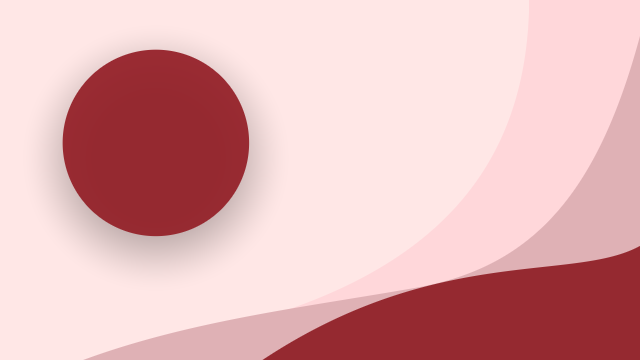
This background is drawn by a WebGL 1 fragment shader. Its source:

```glsl
precision highp float;
// A dark red disc with a soft drop shadow over pale pink, beside layered waves.
// Each wave is the area under a cubic Bezier whose parameter is found by
// bisection in x; layers are then blended back to front with smooth edges.

uniform vec2 u_resolution;

// Layout: x spans 0..ASPECT, y spans 0..1 from the bottom
const float ASPECT = 16.0 / 9.0;
const vec2 DISC_CENTER = vec2(0.433, 0.603);
const float DISC_RADIUS = 0.259;
const vec2 SHADOW_OFFSET = vec2(0.0, -0.042);
const float SHADOW_BLUR = 0.122;
const float SHADOW_STRENGTH = 0.30;
const float MAUVE_JOIN = 1.157;   // x where the two mauve curves meet

// Colours
const vec3 PALE_PINK = vec3(1.0, 0.906, 0.902);
const vec3 BAND_PINK = vec3(1.0, 0.843, 0.855);
const vec3 MAUVE = vec3(0.875, 0.694, 0.710);
const vec3 DEEP_RED = vec3(0.584, 0.161, 0.188);
const vec3 DISC_RIM_RED = vec3(0.612, 0.173, 0.204);

// Antialiased fill for a signed distance, positive inside
float fill(float dist) {
    return clamp(dist * u_resolution.y + 0.5, 0.0, 1.0);
}

vec2 bezier(vec2 a, vec2 b, vec2 c, vec2 d, float t) {
    float s = 1.0 - t;
    return s * s * s * a + 3.0 * s * s * t * b + 3.0 * s * t * t * c + t * t * t * d;
}

// Coverage of the area below a Bezier that rises in x;
// empty left of its start and full right of its end
float underCurve(vec2 p, vec2 a, vec2 b, vec2 c, vec2 d) {
    if (p.x < a.x) return 0.0;
    if (p.x > d.x) return 1.0;
    float lo = 0.0;
    float hi = 1.0;
    for (int i = 0; i < 18; i++) {
        float mid = 0.5 * (lo + hi);
        if (bezier(a, b, c, d, mid).x < p.x) lo = mid;
        else hi = mid;
    }
    float t = 0.5 * (lo + hi);
    float s = 1.0 - t;
    vec2 tangent = s * s * (b - a) + 2.0 * s * t * (c - b) + t * t * (d - c);
    float gap = bezier(a, b, c, d, t).y - p.y;
    return fill(gap * tangent.x / length(tangent));
}

float pinkBand(vec2 p) {
    return underCurve(p, vec2(0.490, 0.059), vec2(1.203, 0.196),
                         vec2(1.470, 0.528), vec2(1.470, 1.010));
}

float mauveWave(vec2 p) {
    vec2 join = vec2(MAUVE_JOIN, 0.201);
    if (p.x < MAUVE_JOIN)
        return underCurve(p, vec2(0.231, 0.0), vec2(0.532, 0.111),
                             vec2(0.857, 0.148), join);
    return underCurve(p, join, vec2(1.481, 0.259),
                         vec2(1.660, 0.463), vec2(ASPECT, 0.900));
}

float redWave(vec2 p) {
    return underCurve(p, vec2(0.729, 0.0), vec2(1.215, 0.322),
                         vec2(1.593, 0.215), vec2(ASPECT, 0.317));
}

void main() {
    vec2 p = gl_FragCoord.xy / u_resolution * vec2(ASPECT, 1.0);

    // Backdrop and soft shadow
    float shadowDist = length(p - DISC_CENTER - SHADOW_OFFSET) - DISC_RADIUS;
    float shadow = 1.0 - smoothstep(-SHADOW_BLUR, SHADOW_BLUR, shadowDist);
    vec3 color = PALE_PINK * (1.0 - SHADOW_STRENGTH * shadow);

    // Disc, slightly lighter towards its upper rim
    float rim = 1.0 - smoothstep(-SHADOW_BLUR, SHADOW_BLUR, -shadowDist);
    vec3 discColor = mix(DEEP_RED, DISC_RIM_RED, rim);
    color = mix(color, discColor, fill(DISC_RADIUS - length(p - DISC_CENTER)));

    // Waves, back to front
    color = mix(color, BAND_PINK, pinkBand(p));
    color = mix(color, MAUVE, mauveWave(p));
    color = mix(color, DEEP_RED, redWave(p));

    gl_FragColor = vec4(color, 1.0);
}
```
